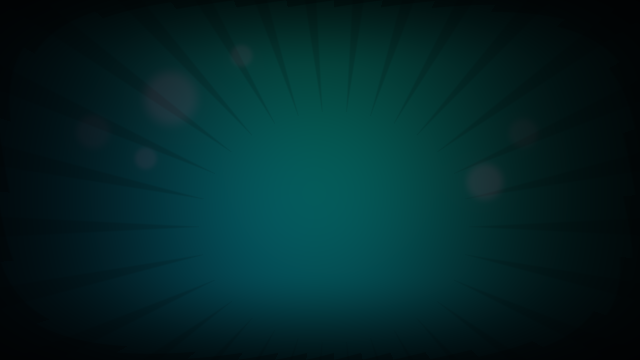
This background is drawn by a Shadertoy shader. Its source:

```glsl
// A teal glow fading to near black, crossed by faint dark rays and a stepped rim,
// with a few soft rosy light spots. Built from Gaussian falloffs, polar repeats
// and distance functions, in units of the canvas height about its middle.

const float TAU = 6.2831853;
const float RAY_COUNT = 30.0;
const vec2 GLOW_CENTER = vec2(-0.02, -0.044);
const vec2 RAY_CENTER = vec2(0.04, -0.13);
const vec3 TEAL_GREEN = vec3(0.018, 0.355, 0.305);
const vec3 TEAL_BLUE = vec3(0.012, 0.345, 0.385);
const vec3 SPOT_TINT = vec3(0.100, 0.022, 0.042);
const vec3 SHADOW = vec3(0.002, 0.006, 0.010);

// Light spots: center x, center y, radius, strength
const vec4 SPOTS[6] = vec4[6](
    vec4(-0.414, 0.227, 0.088, 1.0), vec4(-0.218, 0.345, 0.036, 0.75),
    vec4(-0.484, 0.060, 0.036, 0.75), vec4(-0.630, 0.134, 0.055, 0.4),
    vec4(0.458, -0.005, 0.060, 1.0), vec4(0.565, 0.130, 0.048, 0.4));

// Elliptic glow with a fade toward the lower and upper borders
float glow(vec2 p) {
    vec2 d = p - GLOW_CENTER;
    float falloff = exp(-dot(d * d, vec2(3.03, 2.78)));
    float lowerFade = smoothstep(-0.15, 0.25, p.y + 0.5);
    float upperFade = smoothstep(-0.18, 0.20, 0.5 - p.y);
    return falloff * lowerFade * upperFade;
}

// Position inside a ray's sector, from -0.5 to 0.5, with the ray at 0
float sectorPhase(vec2 q) {
    return fract(atan(q.y, q.x) * RAY_COUNT / TAU + 0.5) - 0.5;
}

// Coverage of thin wedges whose tips lie on an ellipse
float rays(vec2 q, float phase, float soft) {
    float radius = length(q);
    float tipScale = max(length(q / vec2(0.375, 0.32)), 0.001);
    float halfWidth = 0.05 * radius * (1.0 - 1.0 / tipScale);
    float offset = abs(phase) * TAU / RAY_COUNT * radius;
    return smoothstep(-soft, soft, halfWidth - offset) * step(1.0, tipScale);
}

// Coverage outside a rounded frame, stepped once per sector
float rim(vec2 p, float phase, float soft) {
    vec2 s = (p + vec2(0.01, 0.0)) / vec2(0.87, 0.49);
    float frame = dot(s * s, s * s) + 0.16 * phase;
    return smoothstep(1.0 - 5.0 * soft, 1.0 + 5.0 * soft, frame);
}

// Soft disc with a gentle halo
float spot(vec2 p, vec2 center, float radius) {
    float d = length(p - center) / radius;
    return 0.75 * smoothstep(1.1, 0.55, d) + 0.25 * exp(-d * d);
}

void mainImage(out vec4 fragColor, in vec2 fragCoord) {
    vec2 p = (fragCoord - 0.5 * iResolution.xy) / iResolution.y;
    float soft = 1.2 / iResolution.y;

    // Glow, greener at the upper right and bluer at the lower left
    float hue = smoothstep(-0.45, 0.45, dot(p - GLOW_CENTER, vec2(0.5, 0.85)));
    vec3 color = mix(TEAL_BLUE, TEAL_GREEN, hue) * glow(p);
    color.b *= 1.0 + 0.15 * abs(p.x);

    // Rays and rim
    vec2 q = p - RAY_CENTER;
    float phase = sectorPhase(q);
    color *= 1.0 - 0.14 * rays(q, phase, soft);
    color *= 1.0 - 0.30 * rim(p, phase, soft);

    // Light spots
    for (int i = 0; i < 6; i++) {
        vec4 s = SPOTS[i];
        color += SPOT_TINT * s.w * spot(p, s.xy, s.z);
    }

    fragColor = vec4(color + SHADOW, 1.0);
}
```
